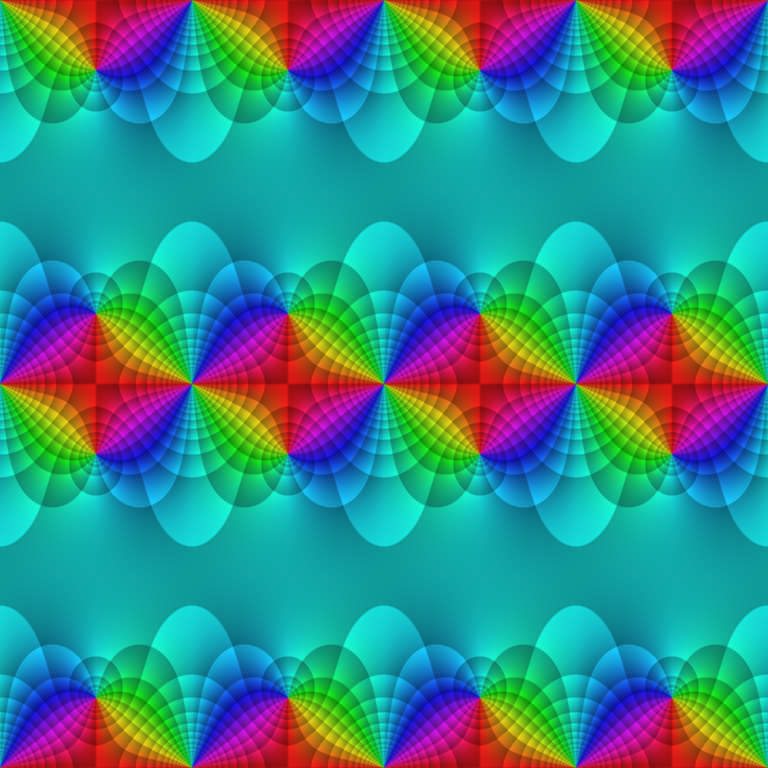
Write a three.js fragment shader that draws this pattern.

```glsl
// Domain colouring of a doubly periodic complex function: hue shows phase, stepped shading shows phase and modulus.
varying vec2 vUv;

const float TAU = 6.2831853;
const float REPEATS_ACROSS = 4.0;  // the cell is twice as tall as wide: 2 repeats upward
const float CELL_HEIGHT = 2.0;     // in cell widths
const float BANDS = 15.0;          // shading steps per turn of phase
const float SHADE_MIN = 0.7;
const float SATURATION = 0.9;
const float SAMPLE_SPAN = 1.0 / 512.0;  // smoothing width in canvas units
const int SAMPLES = 4;             // per axis

vec2 complexInverse(vec2 z) {
  return vec2(z.x, -z.y) / max(dot(z, z), 1e-16);
}

// sin(pi z) squared, by the half-angle formula
vec2 sinSquared(vec2 z) {
  vec2 w = TAU * z;
  float grow = exp(w.y);
  float shrink = exp(-w.y);
  float coshY = 0.5 * (grow + shrink);
  float sinhY = 0.5 * (grow - shrink);
  return 0.5 * vec2(1.0 - cos(w.x) * coshY, sin(w.x) * sinhY);
}

// Weierstrass elliptic function with periods 1 and i * height
vec2 weierstrass(vec2 z, float height) {
  z.x = fract(z.x + 0.5) - 0.5;
  z.y = mod(z.y + 0.5 * height, height) - 0.5 * height;
  vec2 sum = vec2(-1.0 / 3.0, 0.0);
  for (int row = -1; row <= 1; row++) {
    sum += complexInverse(sinSquared(z - vec2(0.0, float(row) * height)));
  }
  return 0.25 * TAU * TAU * sum;
}

vec3 hueColour(float hue, float saturation) {
  vec3 ramp = abs(fract(hue + vec3(0.0, 2.0, 1.0) / 3.0) * 6.0 - 3.0) - 1.0;
  return mix(vec3(1.0), clamp(ramp, 0.0, 1.0), saturation);
}

// Falls from 1 to the darkest shade over each unit step
float stepShade(float level, float darkest) {
  return mix(1.0, darkest, fract(level));
}

vec3 domainColour(vec2 value) {
  float turn = atan(value.y, value.x) / TAU;
  float logModulus = 0.5 * log(max(dot(value, value), 1e-16)) / TAU;
  float shade = stepShade(turn * BANDS, SHADE_MIN) * stepShade(logModulus * BANDS, SHADE_MIN);
  return hueColour(turn, SATURATION) * shade;
}

void main() {
  // Average a grid of samples to smooth the band edges
  vec3 colour = vec3(0.0);
  for (int j = 0; j < SAMPLES; j++) {
    for (int i = 0; i < SAMPLES; i++) {
      vec2 offset = (vec2(float(i), float(j)) + 0.5) / float(SAMPLES) - 0.5;
      vec2 point = vUv + offset * SAMPLE_SPAN;
      colour += domainColour(weierstrass(point * REPEATS_ACROSS, CELL_HEIGHT));
    }
  }
  gl_FragColor = vec4(colour / float(SAMPLES * SAMPLES), 1.0);
}
```
